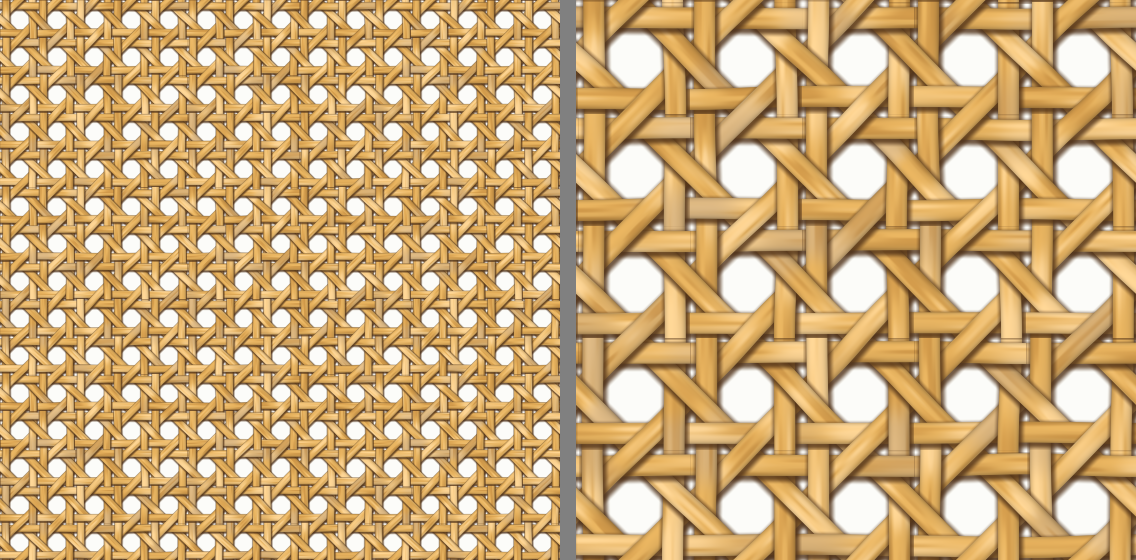
Left: the whole. Right: its middle third, enlarged.
Give the GLSL for this pattern, as a Shadertoy shader.

```glsl
// Woven rattan cane webbing: paired upright and level strands laced by two diagonals.
#define CELLS 15.0
#define PERIOD 5.0
#define PAIR_OFFSET 0.14
#define HALF_WIDTH 0.094
#define WOBBLE 0.035
#define HONEY vec3(0.87, 0.675, 0.36)
#define PALE vec3(0.95, 0.80, 0.56)
#define ASH vec3(0.79, 0.66, 0.48)
#define AMBER vec3(0.70, 0.48, 0.20)
#define DARK vec3(0.30, 0.18, 0.08)
#define BACKDROP vec3(0.99, 0.99, 0.975)

float hash(vec2 p) {
    return fract(sin(dot(p, vec2(12.99, 78.23))) * 43758.55);
}

// Value noise that wraps along x
float noise(vec2 p, float wrap) {
    vec2 i = floor(p), f = p - i;
    f = f * f * (3.0 - 2.0 * f);
    float x0 = mod(i.x, wrap), x1 = mod(i.x + 1.0, wrap);
    float low = mix(hash(vec2(x0, i.y)), hash(vec2(x1, i.y)), f.x);
    float high = mix(hash(vec2(x0, i.y + 1.0)), hash(vec2(x1, i.y + 1.0)), f.x);
    return mix(low, high, f.y);
}

// Nearest strand of a family: (offset across, position along, id)
// Families: 0 falling diagonal, 1 level, 2 rising diagonal, 3 upright
vec3 strand(vec2 p, int family) {
    vec2 q = family == 1 ? p : p.yx;
    if (family == 0) q = vec2(p.x + p.y, p.x - p.y);
    if (family == 2) q = vec2(p.x - p.y, p.x + p.y);

    float across, id;
    if (family == 0 || family == 2) {
        float n = floor(q.y);
        across = (q.y - n - 0.5) * inversesqrt(2.0);
        id = mod(n, PERIOD);
    } else {
        float n = floor(q.y + 0.5);
        float side = q.y < n ? -1.0 : 1.0;
        across = q.y - n - side * PAIR_OFFSET;
        id = mod(2.0 * n + step(0.0, side), 2.0 * PERIOD);
    }
    id += float(family) * 11.0;
    across += (noise(vec2(q.x, id * 3.0), PERIOD) - 0.5) * WOBBLE;
    return vec3(across, q.x, id);
}

// Rounded, fibrous cane with tone drifting along its length
vec3 caneColor(vec3 s) {
    float tone = noise(vec2(s.y * 2.0, s.z * 5.0), PERIOD * 2.0);
    float age = noise(vec2(s.y, s.z * 5.0 + 211.0), PERIOD);
    float fibre = noise(vec2(s.y * 2.0, s.x * 26.0 + s.z * 17.0), PERIOD * 2.0);
    vec3 color = mix(HONEY, PALE, smoothstep(0.4, 0.85, tone * 0.65 + fibre * 0.35));
    color = mix(color, ASH, 0.75 * smoothstep(0.68, 0.95, age));
    color = mix(color, AMBER, 0.5 * smoothstep(0.5, 0.1, tone * 0.4 + fibre * 0.6));
    float bend = s.x / HALF_WIDTH;
    color *= 1.04 - 0.24 * bend * bend * bend * bend;
    return color * (1.0 - 0.06 * bend);
}

void mainImage(out vec4 fragColor, in vec2 fragCoord) {
    vec2 uv = fragCoord / iResolution.y;
    vec2 p = vec2(uv.x, 1.0 - uv.y) * CELLS - 0.015;
    float blur = 0.6 * CELLS / iResolution.y;

    // Each sector around a crossing starts the same over-under cycle elsewhere
    vec2 q = p - floor(p + 0.5);
    bool wide = abs(q.x) > abs(q.y);
    int first = q.x * q.y > 0.0 ? (wide ? 0 : 1) : (wide ? 3 : 2);

    // Stack the four families, each shading what lies below
    vec3 color = BACKDROP;
    for (int i = 0; i < 4; i++) {
        int family = (first + i) % 4;
        vec3 s = strand(p, family);
        vec3 shadow = strand(p - vec2(0.012, 0.024), family);
        float shade = 1.0 - smoothstep(-0.01, 0.055, abs(shadow.x) - HALF_WIDTH);
        color = mix(color, DARK, 0.78 * shade);
        float cover = 1.0 - smoothstep(-blur, blur, abs(s.x) - HALF_WIDTH);
        color = mix(color, caneColor(s), cover);
    }
    fragColor = vec4(color, 1.0);
}
```
